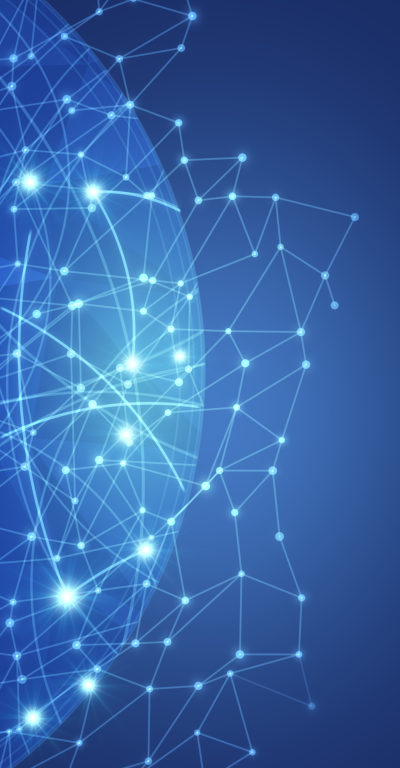
Reproduce this background procedurally as a Shadertoy shader.

```glsl
// A glowing blue globe of facets and arcs, with a network of linked lights drifting off to the right.

const vec2 GLOBE_CENTRE = vec2(-0.395, 0.518);
const float GLOBE_RADIUS = 0.661;
const vec3 NAVY = vec3(0.09, 0.16, 0.38);
const vec3 STEEL = vec3(0.27, 0.48, 0.77);
const vec3 ROYAL = vec3(0.11, 0.28, 0.72);
const vec3 AQUA = vec3(0.36, 0.70, 0.87);
const vec3 CYAN = vec3(0.42, 0.88, 1.0);
const vec3 AZURE = vec3(0.25, 0.50, 0.95);

// Sine-free hash giving two values in 0..1
vec2 hash2(vec2 p) {
    vec3 q = fract(p.xyx * vec3(0.1031, 0.1030, 0.0973));
    q += dot(q, q.yzx + 33.33);
    return fract((q.xx + q.yz) * q.zy);
}

float bell(vec2 p, vec2 centre, vec2 radii) {
    vec2 d = (p - centre) / radii;
    return exp(-dot(d, d));
}

float stroke(float d, float width, float blur) {
    return 1.0 - smoothstep(width, width + blur, abs(d));
}

float segment(vec2 p, vec2 a, vec2 b) {
    vec2 e = b - a;
    return length(p - a - e * clamp(dot(p - a, e) / dot(e, e), 0.0, 1.0));
}

// Signed distance to the left of the line a-b
float side(vec2 p, vec2 a, vec2 b) {
    vec2 e = b - a;
    return (e.x * (p.y - a.y) - e.y * (p.x - a.x)) / length(e);
}

// Bowed light beam between two ends
float beam(vec2 p, vec2 a, vec2 b, float bow, float blur) {
    vec2 e = b - a;
    float t = dot(p - a, e) / dot(e, e);
    float d = side(p, a, b) - 4.0 * bow * t * (1.0 - t);
    float ends = smoothstep(-0.01, 0.02, t) * smoothstep(1.01, 0.98, t);
    return ends * (stroke(d, 0.0008, blur) + 0.25 * exp(-abs(d) * 180.0));
}

vec2 nodeAt(vec2 cell, float seed) {
    return cell + 0.12 + 0.76 * hash2(cell + seed);
}

// How far the network reaches: 1 where nodes live, 0 in the empty sky
float reach(vec2 p) {
    float limit = mix(0.42, 0.27, smoothstep(0.76, 0.82, p.y));
    limit += 0.08 * exp(-pow((p.y - 0.66) / 0.09, 2.0));
    limit -= 0.06 * smoothstep(0.12, 0.0, p.y);
    return smoothstep(limit + 0.012, limit - 0.012, p.x);
}

// Jittered lattice of linked nodes: x = lines, y = dots and halos
vec2 network(vec2 p, float scale, float seed, float blur) {
    vec2 home = floor(p * scale), light = vec2(0.0);
    for (int k = 0; k < 9; k++) {
        vec2 cell = home + vec2(k % 3, k / 3) - 1.0;
        vec2 a = nodeAt(cell, seed) / scale;
        float here = reach(a);
        vec2 rnd = hash2(cell + seed + 17.0);
        for (int j = 0; j < 3; j++) {
            vec2 stepTo = vec2(j < 2 ? 1 : 0, j > 0 ? 1 : 0);
            vec2 b = nodeAt(cell + stepTo, seed) / scale;
            float linked = step(0.25, fract(rnd.x * 7.0 + float(j) * 0.37));
            light.x += linked * here * reach(b) * stroke(segment(p, a, b), 0.0002, blur);
        }
        float d = length(p - a), size = mix(0.0028, 0.0048, rnd.y);
        light.y += here * (stroke(d, size, blur) + 0.7 * rnd.x * exp(-d * d / (size * size * 5.0)));
    }
    return light;
}

// Translucent triangles on a jittered lattice
float facets(vec2 p, float scale, float seed, float blur) {
    vec2 q = p * scale, home = floor(q);
    float tone = 0.0;
    for (int k = 0; k < 9; k++) {
        vec2 cell = home + vec2(k % 3, k / 3) - 1.0;
        vec2 a = nodeAt(cell, seed);
        vec2 b = nodeAt(cell + vec2(1, 0), seed);
        vec2 c = nodeAt(cell + vec2(0, 1), seed);
        float inside = min(side(q, a, b), min(side(q, b, c), side(q, c, a)));
        tone += smoothstep(0.0, blur * scale, inside) * (hash2(cell + seed + 5.0).x - 0.3);
    }
    return tone;
}

// Flare with a white core, cyan halo and fine rays
vec3 flare(vec2 p, vec2 centre, float size) {
    vec2 v = p - centre;
    float d = length(v) / size, angle = atan(v.y, v.x);
    float rays = pow(abs(cos(angle * 4.0 + 0.4)), 16.0) + pow(abs(cos(angle * 7.0)), 24.0);
    float halo = 0.75 * exp(-d * 0.85) + 0.35 * rays * exp(-d * 0.6);
    return vec3(0.9, 1.0, 1.0) * exp(-d * d) + vec3(0.12, 0.72, 1.0) * halo;
}

vec3 screen(vec3 base, vec3 light) {
    return 1.0 - (1.0 - base) * (1.0 - clamp(light, 0.0, 1.0));
}

void mainImage(out vec4 fragColor, in vec2 fragCoord) {
    vec2 p = fragCoord / iResolution.xy * vec2(0.52, 1.0);
    float blur = 1.5 / iResolution.y;

    // Sky and globe body
    vec3 col = mix(NAVY, STEEL, bell(p, vec2(0.27, 0.46), vec2(0.30, 0.36)));
    float rim = length(p - GLOBE_CENTRE) - GLOBE_RADIUS;
    float globe = 1.0 - smoothstep(-blur, blur, rim);
    float core = bell(p, vec2(0.19, 0.51), vec2(0.15, 0.25));
    vec3 body = mix(ROYAL, AQUA, core);
    body += 0.28 * facets(p, 6.0, 3.0, blur) * mix(ROYAL, AQUA, 0.5);
    col = mix(col, body, globe * mix(0.4, 0.9, exp(-pow((p.y - 0.48) / 0.36, 2.0))));

    // Rim lines and sweeping arcs
    float arcs = 0.0;
    for (int i = 0; i < 11; i++) {
        float n = float(i);
        vec2 rnd = hash2(vec2(n, 8.0));
        vec2 dir = vec2(cos(n * 2.4), sin(n * 2.4));
        float radius = 0.35 + 0.5 * rnd.x;
        float d = length(p - vec2(0.08, 0.5) - dir * radius) - radius - 0.24 * (rnd.y - 0.5);
        arcs += globe * stroke(d, 0.0004 + 0.0008 * rnd.x, blur) * 0.5;
        if (i < 4) arcs += 0.22 * stroke(rim + n * n * 0.0035, 0.0003, blur);
    }
    vec2 hub = vec2(0.087, 0.223), crown = vec2(0.121, 0.750), heart = vec2(0.172, 0.526);
    arcs += beam(p, hub, vec2(0.190, 0.284), 0.004, blur);
    arcs += beam(p, hub, vec2(0.04, 0.70), 0.035, blur);
    arcs += beam(p, crown, heart, 0.02, blur);
    arcs += beam(p, crown, vec2(0.235, 0.725), 0.008, blur);
    arcs += beam(p, vec2(0.0, 0.43), vec2(0.26, 0.47), 0.02, blur);
    arcs += beam(p, vec2(0.0, 0.60), vec2(0.24, 0.36), 0.03, blur);
    col = screen(col, mix(AZURE, CYAN, 0.25 + 0.75 * core) * arcs * 0.75);

    // Linked lights, brighter near the middle
    vec2 net = network(p, 14.5, 41.0, blur);
    vec2 inner = network(p, 9.0, 73.0, blur) * globe;
    float glow = bell(p, vec2(0.22, 0.5), vec2(0.22, 0.36));
    vec3 tint = mix(AZURE, CYAN, glow);
    col = screen(col, tint * (net.x * 0.42 + inner.x * 0.4));
    col = screen(col, tint * (net.y + inner.y) * mix(0.65, 0.95, glow));

    // Main flares
    vec3 flares = flare(p, hub, 0.017) + flare(p, crown, 0.012) + flare(p, heart, 0.012);
    flares += flare(p, vec2(0.039, 0.763), 0.013) + flare(p, vec2(0.234, 0.536), 0.009);
    flares += flare(p, vec2(0.164, 0.434), 0.012) + flare(p, vec2(0.190, 0.284), 0.012);
    flares += flare(p, vec2(0.115, 0.108), 0.011) + flare(p, vec2(0.043, 0.065), 0.012);
    fragColor = vec4(screen(col, flares), 1.0);
}
```
